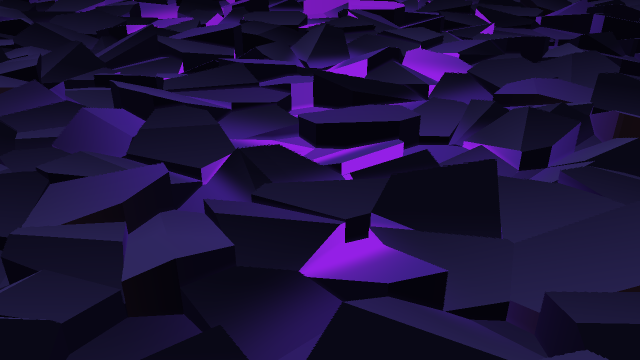
Reproduce this background procedurally as a Shadertoy shader.

```glsl
// Dark field of tilted angular slabs in perspective, with violet light in the gaps.

struct Facet {
    float height;
    vec2 slope;
    vec2 site;
    vec3 seed;
};

vec3 hash3(vec2 cell) {
    vec3 p = fract(cell.xyx * vec3(0.1031, 0.1030, 0.0973));
    p += dot(p, p.yxz + 33.33);
    return fract((p.xxy + p.yzz) * p.zyx);
}

vec2 toCells(vec2 ground) {
    return ground * vec2(1.2, 1.6) + vec2(37.3, 18.6);
}

// Each Voronoi cell carries a tilted plane, sometimes folded along a crease.
Facet terrain(vec2 ground) {
    vec2 p = toCells(ground);
    vec2 base = floor(p), id = base, nearest = p;
    float best = 9.0;
    for (int j = -1; j <= 1; j++)
    for (int i = -1; i <= 1; i++) {
        vec2 cell = base + vec2(i, j);
        vec2 site = cell + hash3(cell).xy;
        float d = dot(p - site, p - site);
        if (d < best) { best = d; id = cell; nearest = site; }
    }
    vec3 a = hash3(id + 71.7), b = hash3(id + 143.1);
    vec2 q = p - nearest;
    float angle = 6.283 * b.x;
    vec2 across = vec2(cos(angle), sin(angle));
    float fold = max(b.y - 0.5, 0.0);
    vec2 slope = (a.xy - 0.5) * 0.5 - fold * across * sign(dot(q, across));
    float h = (a.z - 0.5) * 0.32 + 0.15 * fold + dot(q, slope);
    if (h < -0.2) { h = -0.2; slope = vec2(0.0); }
    return Facet(min(h, 0.34), slope * vec2(1.2, 1.6), nearest, b);
}

// Navy at zero, indigo halfway, magenta at one.
vec3 addGlow(vec3 navy, float amount) {
    vec3 c = mix(navy, vec3(0.24, 0.12, 0.54), smoothstep(0.0, 0.5, amount));
    return mix(c, vec3(0.58, 0.12, 0.90), smoothstep(0.42, 0.9, amount));
}

vec3 shadeTop(vec3 pos, vec3 ray, Facet f, float focus) {
    vec3 n = normalize(vec3(-f.slope.x, 1.0, -f.slope.y));
    vec3 bounce = reflect(ray, n);
    vec2 q = toCells(pos.xz) - f.site;
    float light = 0.55 - 0.95 * f.slope.y + 0.5 * f.slope.x - 0.28 * q.y
                + 0.4 * (f.seed.z - 0.5);
    vec3 navy = mix(vec3(0.035, 0.03, 0.085), vec3(0.18, 0.155, 0.36),
                    clamp(light, 0.0, 1.0));
    float low = smoothstep(0.0, -0.2, pos.y);
    float sheen = smoothstep(0.4, 0.05, bounce.y);
    float lit = smoothstep(0.88, 0.92, f.seed.z);
    return addGlow(navy, focus * (0.5 * low + 0.3 * sheen + 0.7 * lit));
}

vec3 shadeWall(vec3 pos, Facet front, Facet back, float focus) {
    vec2 n = normalize(front.site - back.site + 1e-4);
    vec3 dark = mix(vec3(0.014, 0.01, 0.04), vec3(0.035, 0.025, 0.09), abs(n.x));
    float rim = smoothstep(0.25, 0.65, abs(pos.x / pos.z));
    dark += vec3(0.06, 0.03, 0.02) * rim * step(0.8, back.seed.z);
    float lit = step(0.62, fract(back.seed.z * 7.0 + front.seed.x))
              * smoothstep(0.3, 0.7, abs(n.x));
    float foot = 0.15 * smoothstep(0.06, 0.0, pos.y - front.height);
    return addGlow(dark, focus * (1.1 * lit + foot));
}

vec3 render(vec2 uv) {
    // Camera pitched down just under thirty degrees.
    vec3 ray = normalize(vec3(uv.x, uv.y * 0.88 - 0.475, 0.88 + uv.y * 0.475));
    vec3 eye = vec3(0.0, 2.25, 0.0);
    float near = (0.34 - eye.y) / ray.y;
    float far = (-0.21 - eye.y) / ray.y;
    float stepSize = (far - near) / 64.0;

    // March to the first point below the surface, then bisect.
    float a = near, b = near;
    for (int i = 0; i < 65; i++) {
        a = b;
        b += stepSize;
        vec3 p = eye + ray * b;
        if (p.y < terrain(p.xz).height) break;
    }
    for (int i = 0; i < 6; i++) {
        float m = 0.5 * (a + b);
        vec3 p = eye + ray * m;
        if (p.y < terrain(p.xz).height) b = m; else a = m;
    }

    vec3 pos = eye + ray * b;
    vec3 before = eye + ray * a;
    Facet hit = terrain(pos.xz), front = terrain(before.xz);
    float spread = pos.x / pos.z;
    float focus = exp(-6.0 * spread * spread) * mix(0.5, 1.2, smoothstep(2.0, 5.5, pos.z));
    bool wall = hit.height - pos.y > 0.004;
    vec3 color = wall ? shadeWall(pos, front, hit, focus) : shadeTop(pos, ray, hit, focus);
    return color * mix(1.0, 0.75, smoothstep(8.0, 13.0, pos.z));
}

void mainImage(out vec4 fragColor, in vec2 fragCoord) {
    // Four samples per pixel smooth the edges.
    vec3 sum = vec3(0.0);
    for (int k = 0; k < 4; k++) {
        vec2 offset = vec2(k & 1, k >> 1) * 0.5 - 0.25;
        vec2 uv = (2.0 * (fragCoord + offset) - iResolution.xy) / iResolution.y;
        sum += render(uv * 0.315);
    }
    fragColor = vec4(sum * 0.25, 1.0);
}
```
